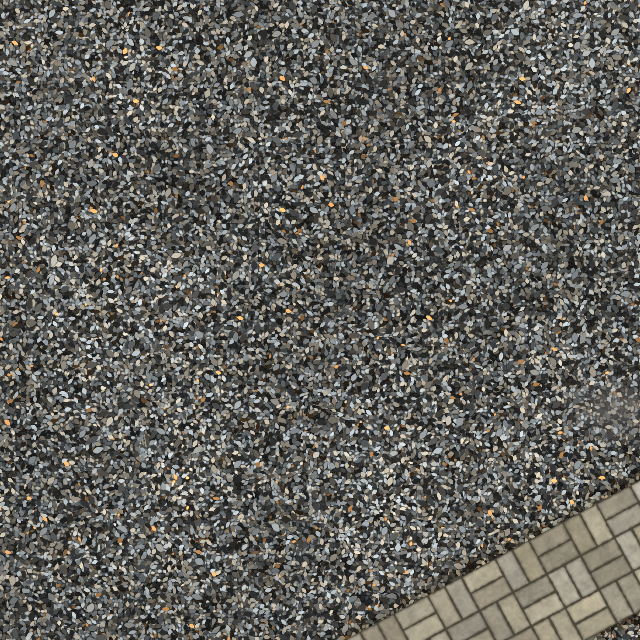
Give the GLSL for this texture, as a three.js fragment shader.

```glsl
// Fine grey gravel with a strip of basket-weave pavers across the lower right corner.
varying vec2 vUv;

const float FINE_SCALE = 185.0;     // grains per canvas width, per layer
const float MEDIUM_SCALE = 118.0;
const float COARSE_SCALE = 66.0;
const float DARK_TONE = 0.11;
const float LIGHT_TONE = 0.86;
const float TONE_CURVE = 1.25;
const vec3 COOL_TINT = vec3(0.95, 1.0, 1.02);
const vec3 WARM_TINT = vec3(1.06, 1.0, 0.89);
const vec3 RUST_TINT = vec3(1.40, 1.0, 0.60);
const vec3 SOIL_TINT = vec3(0.84, 0.79, 0.70);

const vec2 STRIP_CORNER = vec2(1.0, 0.25);
const vec2 STRIP_ALONG = vec2(0.879, 0.477);
const float BLOCK_SIZE = 0.06;      // a block is two pavers side by side
const float BLOCK_SHIFT = 0.3;
const float STRIP_ROWS = 3.0;
const float JOINT = 0.028;          // half joint, in blocks
const vec3 JOINT_COLOUR = vec3(0.30, 0.28, 0.23);
const vec3 PAVER_DARK = vec3(0.53, 0.51, 0.46);
const vec3 PAVER_LIGHT = vec3(0.75, 0.73, 0.67);
const vec3 PAVER_BUFF = vec3(1.02, 0.99, 0.92);

float hash(vec2 p) {
  return fract(sin(dot(p, vec2(127.1, 311.7))) * 43758.5453);
}

float noise(vec2 p) {
  vec2 i = floor(p);
  vec2 f = fract(p);
  f = f * f * (3.0 - 2.0 * f);
  return mix(mix(hash(i), hash(i + vec2(1.0, 0.0)), f.x),
             mix(hash(i + vec2(0.0, 1.0)), hash(i + vec2(1.0, 1.0)), f.x), f.y);
}

float fbm(vec2 p) {
  float sum = 0.0;
  float gain = 0.5;
  for (int i = 0; i < 4; i++) {
    sum += gain * noise(p);
    p = p * 2.03 + 17.3;
    gain *= 0.5;
  }
  return sum;
}

vec3 stoneColour(vec2 id) {
  float tone = mix(DARK_TONE, LIGHT_TONE, pow(hash(id + 3.7), TONE_CURVE));
  float kind = hash(id + 9.2);
  vec3 tint = mix(COOL_TINT, WARM_TINT, smoothstep(0.3, 0.75, kind));
  return tone * mix(tint, RUST_TINT, step(0.975, kind));
}

// Elongated stones, one per jittered cell: rgb is colour, a is distance to the nearest
vec4 stones(vec2 p, float coverage, float seed) {
  vec2 cell = floor(p);
  vec4 sum = vec4(0.0);
  float nearest = 4.0;
  for (int y = -1; y <= 1; y++) {
    for (int x = -1; x <= 1; x++) {
      vec2 c = cell + vec2(float(x), float(y));
      vec2 id = c + seed;
      if (hash(id + 5.1) > coverage) continue;
      vec2 d = p - c - 0.15 - 0.7 * vec2(hash(id), hash(id + 41.3));
      float turn = 6.2832 * hash(id + 23.9);
      vec2 axis = vec2(cos(turn), sin(turn));
      d = vec2(dot(d, axis) * 0.78, dot(d, vec2(-axis.y, axis.x)) * 1.3);
      float dist = mix(length(d), abs(d.x) + abs(d.y), 0.35);
      float weight = exp(-22.0 * dist * dist) + 1e-6;
      sum += weight * vec4(stoneColour(id), 1.0);
      nearest = min(nearest, dist);
    }
  }
  return vec4(sum.rgb / max(sum.a, 1e-6), nearest);
}

vec3 gravel(vec2 uv) {
  vec2 p = uv + 0.004 * vec2(noise(uv * 60.0), noise(uv * 60.0 + 31.0));
  vec4 fine = stones(p * FINE_SCALE, 1.0, 0.0);
  vec4 medium = stones(p * MEDIUM_SCALE, 0.62, 211.0);
  vec4 coarse = stones(p * COARSE_SCALE, 0.09, 517.0);
  vec3 colour = fine.rgb * (1.0 - 0.5 * smoothstep(0.3, 0.75, fine.a));
  // Each larger layer casts a thin shadow on the one below
  colour *= 1.0 - 0.25 * smoothstep(0.75, 0.45, medium.a);
  colour = mix(colour, medium.rgb, smoothstep(0.58, 0.40, medium.a));
  colour *= 1.0 - 0.3 * smoothstep(0.6, 0.4, coarse.a);
  colour = mix(colour, coarse.rgb * 0.85 + 0.08, smoothstep(0.46, 0.34, coarse.a));
  // Broad patches and a dusty spot on the right
  colour *= 0.84 + 0.36 * fbm(uv * 7.0);
  float dust = smoothstep(0.09, 0.0, length((uv - vec2(0.96, 0.36)) * vec2(0.8, 1.3)));
  return mix(colour, vec3(0.56, 0.54, 0.52), 0.4 * dust);
}

vec3 pavers(vec2 block, vec2 uv) {
  vec2 id = floor(block);
  vec2 q = fract(block);
  if (mod(id.x + id.y, 2.0) < 0.5) q = q.yx;
  float half_id = floor(q.y * 2.0);
  vec2 d = abs(vec2(q.x - 0.5, fract(q.y * 2.0) * 0.5 - 0.25)) - vec2(0.5, 0.25) + JOINT + 0.04;
  float edge = length(max(d, 0.0)) + min(max(d.x, d.y), 0.0) - 0.04;
  edge += 0.025 * (noise(uv * 190.0) - 0.5);
  vec2 seed = id + half_id * 37.0;
  vec3 colour = mix(PAVER_DARK, PAVER_LIGHT, 0.2 + 0.75 * hash(seed + 2.0));
  colour *= mix(vec3(1.0), PAVER_BUFF, hash(seed + 8.0));
  colour *= 0.82 + 0.26 * fbm(uv * 70.0) + 0.08 * noise(uv * 260.0);
  colour *= 1.0 - 0.18 * smoothstep(-0.07, 0.0, edge);
  return mix(colour, JOINT_COLOUR, smoothstep(-0.018, 0.022, edge));
}

void main() {
  vec2 rel = vUv - STRIP_CORNER;
  vec2 strip = vec2(dot(rel, STRIP_ALONG), dot(rel, vec2(STRIP_ALONG.y, -STRIP_ALONG.x)));
  vec2 block = strip / BLOCK_SIZE + vec2(BLOCK_SHIFT, 0.0);
  float outside = abs(block.y - 0.5 * STRIP_ROWS) - 0.5 * STRIP_ROWS;
  vec3 ground = gravel(vUv);
  ground *= mix(vec3(1.0), SOIL_TINT, smoothstep(0.45, 0.0, outside));
  vec3 colour = mix(pavers(block, vUv), ground, smoothstep(-0.02, 0.02, outside));
  gl_FragColor = vec4(colour, 1.0);
}
```
